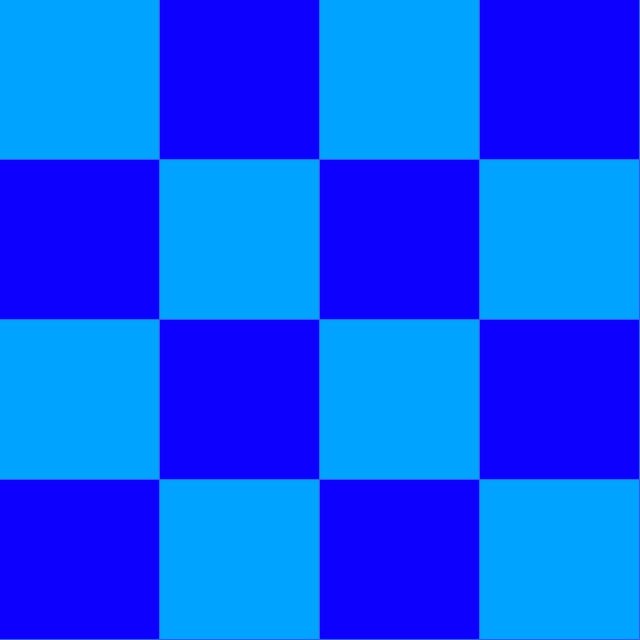
Write a WebGL 2 fragment shader that draws this pattern.

```glsl
#version 300 es
precision highp float;
// Two-blue checkerboard with hairline seams between the squares; tiles on all sides.

uniform vec2 u_resolution;
out vec4 fragColor;

const float CELLS = 4.0;                      // squares across and down (even, so it wraps)
const float SEAM_WIDTH = 0.0014;              // in canvas units
const vec2 GRID_OFFSET = vec2(-0.001, 0.001); // slight shift of the grid
const vec3 DARK_BLUE = vec3(0.05, 0.0, 1.0);
const vec3 SKY_BLUE = vec3(0.0, 0.64, 1.0);
const vec3 SEAM_BLUE = vec3(0.20, 0.40, 0.93);

// Signed distance to the nearest grid line: positive in even cells, negative in odd ones.
vec2 signedEdgeDistance(vec2 p) {
    vec2 cell = p * CELLS;
    vec2 toEdge = 0.5 - abs(fract(cell) - 0.5);
    vec2 parity = 1.0 - 2.0 * mod(floor(cell), 2.0);
    return parity * toEdge / CELLS;
}

void main() {
    vec2 uv = gl_FragCoord.xy / u_resolution;
    vec2 pixel = 1.0 / u_resolution;
    vec2 edge = signedEdgeDistance(uv - GRID_OFFSET);

    // Smoothed checker: the product of the two axis signs
    vec2 side = clamp(2.0 * edge / pixel, -1.0, 1.0);
    vec3 color = mix(SKY_BLUE, DARK_BLUE, 0.5 + 0.5 * side.x * side.y);

    // Seams, covered by the fraction of the pixel they fill
    vec2 halfSeam = vec2(0.5 * SEAM_WIDTH);
    vec2 inner = max(abs(edge) - 0.5 * pixel, -halfSeam);
    vec2 outer = min(abs(edge) + 0.5 * pixel, halfSeam);
    vec2 seam = clamp((outer - inner) / pixel, 0.0, 1.0);
    color = mix(color, SEAM_BLUE, max(seam.x, seam.y));

    fragColor = vec4(color, 1.0);
}
```
